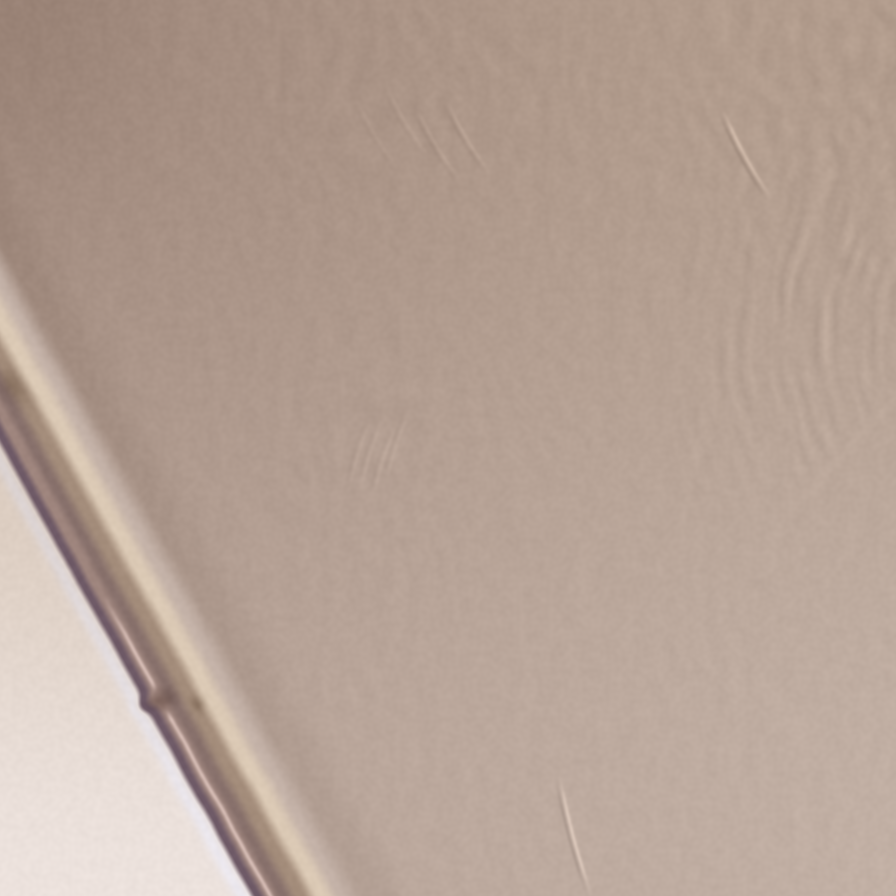
A Shadertoy shader for this texture:

```glsl
// A warm plaster wall crossed at the lower left by a slanted moulding, with a pale
// surface beyond it. The moulding is a colour profile over distance to a line; the
// plaster relief is made of gradient noise, concentric trowel arcs and short strokes.

const vec2 TRIM_NORMAL = vec2(0.874, 0.486);
const float TRIM_OFFSET = 0.2454;

vec2 hashGradient(vec2 cell) {
    vec3 q = fract(cell.xyx * vec3(0.1031, 0.1030, 0.0973));
    q += dot(q, q.yzx + 33.33);
    float angle = 6.2832 * fract((q.x + q.y) * q.z);
    return vec2(cos(angle), sin(angle));
}

float gradientNoise(vec2 p) {
    vec2 i = floor(p), f = p - i;
    vec2 u = f * f * f * (f * (f * 6.0 - 15.0) + 10.0);
    vec2 e = vec2(0.0, 1.0);
    float a = dot(hashGradient(i), f);
    float b = dot(hashGradient(i + e.yx), f - e.yx);
    float c = dot(hashGradient(i + e.xy), f - e.xy);
    float d = dot(hashGradient(i + e.yy), f - e.yy);
    return mix(mix(a, b, u.x), mix(c, d, u.x), u.y);
}

float bump(float x, float width) {
    x /= width;
    return exp(-x * x);
}

float spot(vec2 p, vec2 center, vec2 size) {
    vec2 q = (p - center) / size;
    return exp(-dot(q, q));
}

// Signed relief of a scratch: a lit ridge beside a thin shadow.
float stroke(vec2 p, vec2 a, vec2 b, float width) {
    vec2 ab = b - a;
    float along = dot(p - a, ab) / dot(ab, ab);
    float side = dot(p - a, normalize(vec2(-ab.y, ab.x)));
    side += 0.002 * sin(along * 3.14);
    float ends = smoothstep(-0.15, 0.25, along) * smoothstep(1.15, 0.7, along);
    return ends * (bump(side, width) - 0.6 * bump(side + 2.0 * width, width));
}

// Concentric trowel marks, broken up by noise.
float trowelArcs(vec2 p, vec2 center, float spacing) {
    float radius = length(p - center) + 0.009 * gradientNoise(p * 13.0);
    float ridge = sin(6.2832 * radius / spacing);
    float breaks = smoothstep(-0.3, 0.4, gradientNoise(p * vec2(32.0, 11.0)));
    return (ridge + 0.5 * ridge * abs(ridge)) * breaks;
}

float plasterRelief(vec2 p) {
    // Uneven skim coat, lit from the side
    vec2 q = p * vec2(46.0, 25.0) + 1.5 * gradientNoise(p * 7.0);
    float skim = gradientNoise(q) - gradientNoise(q + vec2(0.35, 0.15));
    float rough = 0.35 + spot(p, vec2(0.95, 0.9), vec2(0.18, 0.2))
                + 0.6 * spot(p, vec2(0.42, 0.5), vec2(0.08, 0.1))
                + 0.5 * spot(p, vec2(0.45, 0.9), vec2(0.2, 0.12));
    float relief = 0.035 * skim * rough;

    // Arcs stop along a faint diagonal seam
    float seam = dot(p - vec2(1.0, 0.557), vec2(-0.737, 0.676));
    float area = spot(p, vec2(0.92, 0.63), vec2(0.13, 0.16)) * smoothstep(-0.01, 0.03, seam);
    relief += 0.024 * area * trowelArcs(p, vec2(1.2, 0.63), 0.021);
    relief += 0.012 * bump(seam, 0.005) * smoothstep(0.8, 0.95, p.x);

    // Separate scratches
    relief += 0.10 * stroke(p, vec2(0.810, 0.870), vec2(0.855, 0.787), 0.0026);
    relief += 0.10 * stroke(p, vec2(0.627, 0.122), vec2(0.657, 0.010), 0.0024);
    for (int i = 0; i < 4; i++) {
        float k = float(i);
        vec2 top = vec2(0.40 + 0.034 * k, 0.885 + 0.015 * sin(k * 2.0));
        relief += (0.016 + 0.008 * k) * stroke(p, top, top + vec2(0.042, -0.07), 0.0025);
        vec2 low = vec2(0.39 + 0.014 * k, 0.455 + 0.02 * sin(k * 3.0));
        relief += 0.022 * stroke(p, low + vec2(0.022, 0.07), low, 0.0025);
    }
    return relief;
}

vec3 wallColor(vec2 p) {
    vec3 top = mix(vec3(0.635, 0.545, 0.495), vec3(0.695, 0.610, 0.550), smoothstep(0.0, 0.9, p.x));
    vec3 bottom = mix(vec3(0.715, 0.635, 0.590), vec3(0.760, 0.690, 0.645), p.x);
    vec3 color = mix(bottom, top, smoothstep(0.0, 1.05, p.y));
    return color - 0.035 * spot(p, vec2(0.0, 1.0), vec2(0.15, 0.2));
}

// Colours laid in order across the moulding, from its outer edge to the wall.
vec3 mouldingProfile(vec3 outside, vec3 wall, float d, float along) {
    vec3 c = mix(outside, vec3(0.43, 0.35, 0.40), smoothstep(-0.004, 0.004, d));
    c = mix(c, vec3(0.62, 0.52, 0.49), smoothstep(0.006, 0.016, d));
    c = mix(c, vec3(0.53, 0.44, 0.42), smoothstep(0.019, 0.030, d));
    c = mix(c, vec3(0.64, 0.55, 0.48), smoothstep(0.031, 0.046, d));
    c = mix(c, vec3(0.86, 0.79, 0.71), smoothstep(0.050, 0.066, d));
    c = mix(c, vec3(0.77, 0.70, 0.66), smoothstep(0.070, 0.088, d));
    c = mix(c, wall - 0.035, smoothstep(0.086, 0.112, d));
    c = mix(c, wall, smoothstep(0.115, 0.17, d));
    float glint = bump(d - 0.018, 0.0028) * smoothstep(-0.25, -0.17, along);
    return c + 0.20 * glint * smoothstep(0.008, 0.025, abs(along + 0.103));
}

void mainImage(out vec4 fragColor, in vec2 fragCoord) {
    vec2 p = fragCoord / iResolution.xy;
    float along = dot(p, vec2(TRIM_NORMAL.y, -TRIM_NORMAL.x));
    float d = dot(p, TRIM_NORMAL) - TRIM_OFFSET;
    d += 0.007 * bump(along + 0.108, 0.010) * bump(d, 0.02) + 0.0015 * gradientNoise(vec2(along * 28.0, 3.5));

    // Pale surface with a cool fringe at the moulding
    vec3 pale = mix(vec3(0.925, 0.885, 0.865), vec3(0.86, 0.80, 0.75), smoothstep(0.0, 0.5, p.y));
    pale += vec3(0.0, 0.025, 0.07) * bump(d + 0.010, 0.008);

    vec3 wall = wallColor(p) + plasterRelief(p) * vec3(1.0, 0.97, 0.92);
    vec3 color = mouldingProfile(pale, wall, d, along);

    // Joint marks on the moulding, then fine grain
    color -= 0.12 * spot(vec2(d, along), vec2(0.020, -0.103), vec2(0.012, 0.010));
    color -= 0.10 * spot(vec2(d, along), vec2(0.052, -0.080), vec2(0.007, 0.009));
    color -= 0.09 * spot(vec2(d, along), vec2(0.045, -0.490), vec2(0.012, 0.020));
    color += 0.016 * gradientNoise(p * 150.0) + 0.012 * gradientNoise(p * 70.0 + 9.0);
    fragColor = vec4(clamp(color, 0.0, 1.0), 1.0);
}
```
